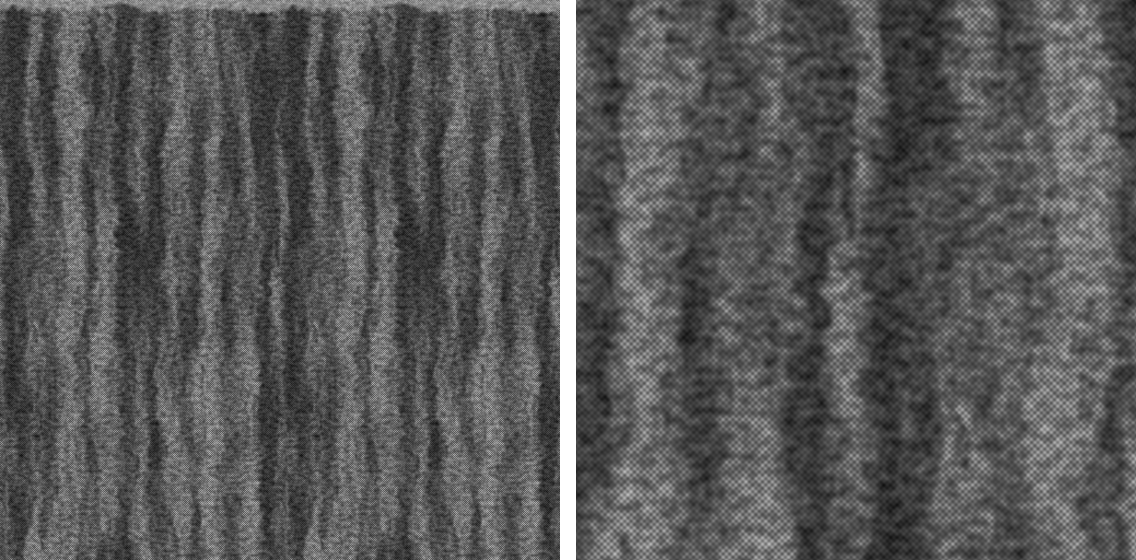
Left: the whole. Right: its middle third, enlarged.
Reproduce this texture procedurally as a Shadertoy shader.

```glsl
#define TILES 2.0          // horizontal repeats of the bark
#define WEAVE 512.0        // checker cells across the canvas
#define CREVICE 0.21       // grey of the deep furrows
#define RIDGE 0.475        // grey of the raised strips
#define RIM 0.58           // grey of the pale top edge
#define RIM_HEIGHT 0.017
#define WARP 0.045         // sideways wander of the ridges
#define CRACK_DEPTH 0.09
#define FIBRE 0.18
#define GRAIN 0.13

const float PI = 3.14159;

float hash(vec2 p) {
    vec3 q = fract(vec3(p.xyx) * 0.1031);
    q += dot(q, q.yzx + 33.33);
    return fract((q.x + q.y) * q.z);
}

// Contribution of one lattice corner, with x wrapped to the period
float corner(vec2 cell, vec2 offset, float period) {
    float angle = 2.0 * PI * hash(vec2(mod(cell.x, period), cell.y));
    return dot(vec2(cos(angle), sin(angle)), offset);
}

// Gradient noise on a unit-wide tile; freq.x must be whole
float noise(vec2 p, vec2 freq, float seed) {
    vec2 q = p * freq + vec2(0.0, seed);
    vec2 cell = floor(q), f = q - cell;
    vec2 w = f * f * f * (f * (f * 6.0 - 15.0) + 10.0);
    vec2 e = vec2(1.0, 0.0);
    float low = mix(corner(cell, f, freq.x),
                    corner(cell + e.xy, f - e.xy, freq.x), w.x);
    float high = mix(corner(cell + e.yx, f - e.yx, freq.x),
                     corner(cell + e.xx, f - e.xx, freq.x), w.x);
    return mix(low, high, w.y);
}

// Strips in two groups per tile, broken into ragged flakes
float barkHeight(vec2 p) {
    float h = 0.30 * cos(16.0 * PI * p.x) - 0.24 * cos(4.0 * PI * p.x);
    h += 0.45 * noise(p, vec2(5.0, 1.6), 17.3);
    h += 0.70 * noise(p, vec2(13.0, 3.5), 41.6);
    h += 0.65 * noise(p, vec2(23.0, 6.0), 73.2);
    h += 0.50 * noise(p, vec2(46.0, 15.0), 109.4);
    return h;
}

void mainImage(out vec4 fragColor, in vec2 fragCoord) {
    vec2 uv = fragCoord / iResolution.xy;
    vec2 p = vec2(uv.x * TILES, uv.y);

    // Wandering strips with ragged sides
    vec2 bark = p;
    bark.x += WARP * noise(p, vec2(4.0, 5.0), 151.7);
    bark.x += 0.4 * WARP * noise(p, vec2(18.0, 28.0), 193.1);
    bark.x += 0.3 * WARP * noise(p, vec2(40.0, 80.0), 227.5);
    float ridge = smoothstep(-0.7, 0.75, barkHeight(bark));
    float tone = mix(CREVICE, RIDGE, ridge);

    // Thin upright cracks
    float crack = noise(bark, vec2(34.0, 8.0), 263.8);
    tone -= CRACK_DEPTH * smoothstep(0.12, 0.45, crack) * (0.3 + 0.7 * ridge);

    // Pale ragged rim along the top
    float rimEdge = 1.0 - RIM_HEIGHT
                  + 0.018 * noise(p, vec2(6.0, 12.0), 307.2)
                  + 0.014 * noise(p, vec2(34.0, 40.0), 331.9);
    float rim = smoothstep(-0.006, 0.006, uv.y - rimEdge);
    tone = mix(tone, RIM, 0.85 * rim);

    // Short level fibres and fine grain
    float contrast = 0.75 + 0.4 * ridge;
    tone += FIBRE * contrast * noise(p, vec2(42.0, 140.0), 401.3);
    tone += GRAIN * contrast * noise(p, vec2(110.0, 230.0), 457.7);

    // Checker weave, stronger on the light strips
    vec2 wave = sin(PI * WEAVE * uv);
    float resolved = smoothstep(0.6, 1.0, iResolution.y / WEAVE);
    float weave = mix(0.04, 0.13, smoothstep(0.28, 0.5, tone));
    tone += weave * mix(1.0, 0.5, rim) * resolved * wave.x * wave.y;

    fragColor = vec4(vec3(clamp(tone, 0.0, 1.0)), 1.0);
}
```
